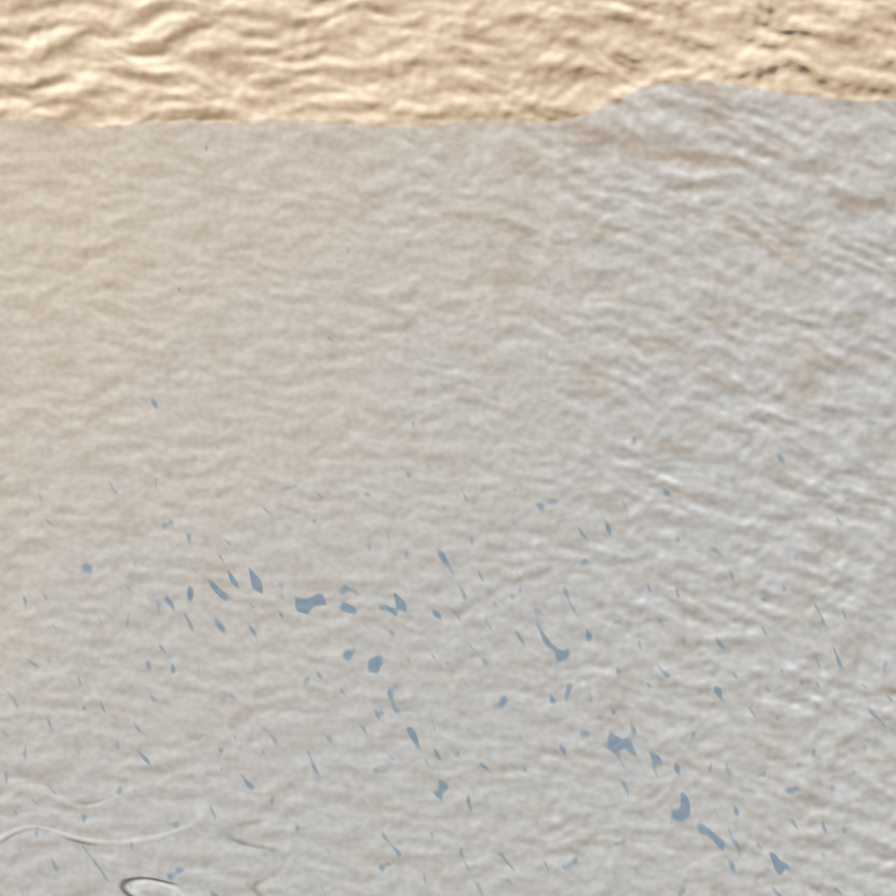
Reproduce this texture procedurally as a Shadertoy shader.

```glsl
// Weathered pale ice plain: a rough cream ridge above, wrinkled ground and blue flecks below.
#define WARM_GROUND vec3(0.815, 0.765, 0.700)
#define COOL_GROUND vec3(0.745, 0.738, 0.722)
#define TAN_SHADE   vec3(0.690, 0.625, 0.560)
#define RIDGE_CREAM vec3(0.855, 0.770, 0.660)
#define CREASE_DARK vec3(0.270, 0.270, 0.280)
#define FLECK_BLUE  vec3(0.480, 0.565, 0.630)
#define GLINT_WHITE vec3(0.900, 0.915, 0.930)
#define LIGHT_STEP  vec2(-0.0012, 0.0026)
#define GROUND_RELIEF 0.050
#define WRINKLE_RELIEF 0.065
#define RIDGE_RELIEF 0.200
#define GRAIN 0.045

vec2 hashGradient(vec2 cell) {
    vec3 q = fract(cell.xyx * vec3(0.1031, 0.1030, 0.0973));
    q += dot(q, q.yzx + 33.33);
    float angle = 6.2832 * fract((q.x + q.y) * q.z);
    return vec2(cos(angle), sin(angle));
}

float noise(vec2 p) {
    vec2 i = floor(p), f = fract(p);
    vec2 u = f * f * f * (f * (f * 6.0 - 15.0) + 10.0);
    vec2 r = vec2(1.0, 0.0);
    float low = mix(dot(hashGradient(i), f), dot(hashGradient(i + r), f - r), u.x);
    float high = mix(dot(hashGradient(i + r.yx), f - r.yx), dot(hashGradient(i + 1.0), f - 1.0), u.x);
    return mix(low, high, u.y);
}

// Noise stretched along a direction; freq is (along, across).
float streaks(vec2 p, vec2 dir, vec2 freq) {
    return noise(vec2(dot(p, dir), dot(p, vec2(-dir.y, dir.x))) * freq + 40.0);
}

float segmentDistance(vec2 p, vec2 a, vec2 b) {
    vec2 ab = b - a;
    return length(p - a - ab * clamp(dot(p - a, ab) / dot(ab, ab), 0.0, 1.0));
}

vec2 warp(vec2 p) {
    return p + 0.014 * vec2(noise(p * 13.0), noise(p * 13.0 + 71.0));
}

// Height of the surface: level ripples, slanted wrinkles to the right, coarse folds on the ridge.
float relief(vec2 p, float wrinkled, float ridge) {
    vec2 w = warp(p);
    float ripples = streaks(w, vec2(0.995, -0.1), vec2(30.0, 62.0));
    float wrinkles = streaks(w, vec2(0.88, -0.48), vec2(24.0, 58.0));
    float folds = mix(streaks(w, vec2(1.0, 0.05), vec2(18.0, 50.0)),
                      streaks(w, vec2(0.93, -0.37), vec2(20.0, 48.0)), smoothstep(0.3, 0.7, p.x));
    float h = mix(mix(ripples, wrinkles, wrinkled), 1.4 * folds, ridge);
    return h + 0.32 * noise(w * vec2(66.0, 92.0));
}

// How thickly blue flecks gather: a level row and two slanting trails.
float fleckDensity(vec2 p) {
    vec2 w = p + 0.025 * vec2(noise(p * 9.0), noise(p * 9.0 + 23.0));
    float d = segmentDistance(w, vec2(0.17, 0.335), vec2(0.48, 0.325));
    d = min(d, segmentDistance(w, vec2(0.61, 0.31), vec2(0.68, 0.17)));
    d = min(d, 0.6 * segmentDistance(w, vec2(0.70, 0.15), vec2(0.87, 0.02)));
    d = min(d, 1.3 * segmentDistance(w, vec2(0.42, 0.26), vec2(0.50, 0.12)));
    float scattered = 0.38 * smoothstep(0.65, 0.35, p.y);
    return max(scattered, exp(-d * d / 0.0006));
}

void mainImage(out vec4 fragColor, in vec2 fragCoord) {
    vec2 p = fragCoord / iResolution.xy;
    vec2 w = warp(p);
    float patches = noise(p * 5.0 + 11.0);

    // Regions
    float rim = 0.862 + 0.045 * smoothstep(0.6, 0.75, p.x) - 0.02 * smoothstep(0.78, 1.0, p.x)
              + 0.010 * noise(p * vec2(9.0, 4.0)) + 0.004 * noise(p * 45.0);
    float ridge = smoothstep(-0.003, 0.005, p.y - rim);
    float wrinkled = smoothstep(0.30, 0.85, p.x + 0.25 * (p.y - 0.5) + 0.15 * patches);
    float slope = 2.0 * (relief(p + LIGHT_STEP, wrinkled, ridge) - relief(p - LIGHT_STEP, wrinkled, ridge));

    // Ground: warm at the upper left, cool towards the lower right
    float cooling = smoothstep(-0.1, 0.75, 0.55 * p.x + 0.75 * (0.8 - p.y) + 0.12 * patches);
    vec3 ground = mix(WARM_GROUND, COOL_GROUND, cooling);
    float tinge = streaks(w, vec2(0.97, -0.24), vec2(17.0, 38.0));
    float tan_ = smoothstep(0.0, 0.5, tinge) * (0.2 + 0.5 * wrinkled * smoothstep(0.3, 0.9, p.y));
    ground = mix(ground, TAN_SHADE, tan_);
    ground += slope * (GROUND_RELIEF + WRINKLE_RELIEF * wrinkled) * vec3(0.95, 1.0, 1.06);
    float glint = smoothstep(0.55, 1.4, slope + 0.5 * patches) * wrinkled;
    ground = mix(ground, GLINT_WHITE, 0.75 * glint);

    // Blue flecks
    float fleck = streaks(w, vec2(0.45, -0.89), vec2(40.0, 78.0));
    fleck = smoothstep(0.0, 0.25, fleck - mix(0.52, 0.06, fleckDensity(p)));
    ground = mix(ground, FLECK_BLUE, 0.8 * fleck);

    // Fine cracks at the lower left, each with a lit lip
    float seam = noise(w * vec2(7.0, 17.0) + 5.0);
    float cracked = smoothstep(0.16, 0.04, p.y) * smoothstep(0.38, 0.15, p.x);
    float gap = smoothstep(0.05, 0.0, abs(seam)) * smoothstep(-0.1, 0.3, noise(p * 16.0));
    float lip = smoothstep(0.06, 0.0, abs(seam - 0.08));
    ground += cracked * (0.09 * lip - 0.28 * gap);

    // Ridge: cream folds with dark creases to the right
    vec3 crest = RIDGE_CREAM + slope * RIDGE_RELIEF * vec3(0.95, 1.0, 1.02) + 0.06 * patches;
    float crease = smoothstep(0.35, 1.3, -slope + 0.5 * patches) * smoothstep(0.35, 0.9, p.x);
    crest = mix(crest, CREASE_DARK, 0.8 * crease);

    vec3 color = mix(ground, crest, ridge);
    color += GRAIN * noise(p * vec2(120.0, 150.0));
    fragColor = vec4(clamp(color, 0.0, 1.0), 1.0);
}
```
